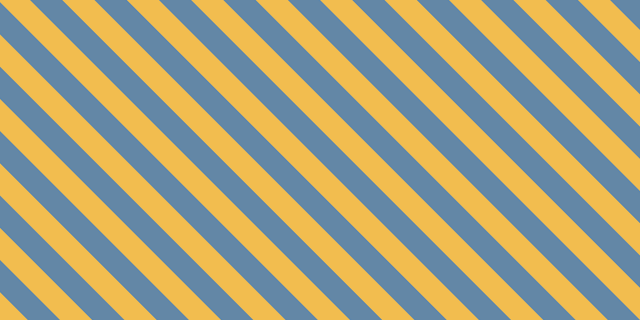
This pattern is drawn by a WebGL 1 fragment shader. Its source:

```glsl
precision highp float;
// Even diagonal stripes in amber and slate blue, falling to the right at 45 degrees.

#define AMBER vec3(0.95, 0.74, 0.31)
#define SLATE vec3(0.39, 0.53, 0.65)
#define SLATE_RIM vec3(0.35, 0.52, 0.68)
#define PERIOD 0.2014       // horizontal repeat, in canvas heights
#define STRIPE_CENTRE 0.0435 // amber centre line on the top edge, in canvas heights
#define AMBER_SHARE 0.5     // part of each repeat that is amber
#define RIM_WIDTH 0.03      // faint rim of the blue stripes, in repeats

uniform vec2 u_resolution;

// Signed distance to the amber edge in repeats, positive inside the stripe.
float amberDistance(vec2 p) {
  float phase = (p.x + p.y - 1.0 - STRIPE_CENTRE) / PERIOD;
  float offset = abs(fract(phase + 0.5) - 0.5);
  return 0.5 * AMBER_SHARE - offset;
}

// Antialiased step at zero over one pixel.
float coverage(float dist, float pixel) {
  return clamp(dist / pixel + 0.5, 0.0, 1.0);
}

void main() {
  vec2 p = gl_FragCoord.xy / u_resolution.y;
  float pixel = sqrt(2.0) / (u_resolution.y * PERIOD);
  float dist = amberDistance(p);

  // Blue ground with its slim rim, then the amber stripe on top.
  vec3 colour = mix(SLATE, SLATE_RIM, coverage(dist + RIM_WIDTH, pixel));
  colour = mix(colour, AMBER, coverage(dist, pixel));
  gl_FragColor = vec4(colour, 1.0);
}
```
